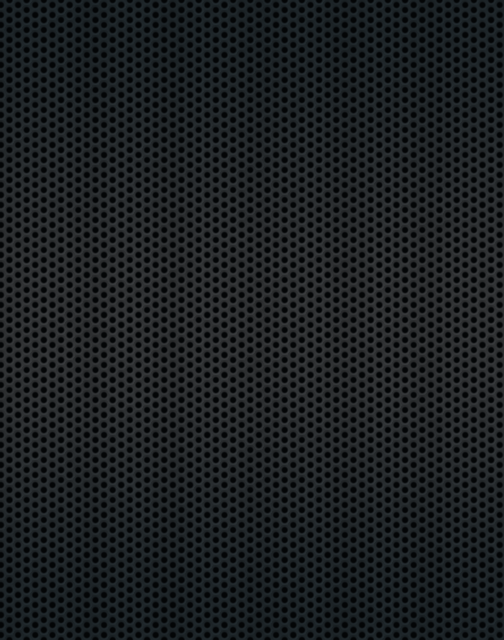
Give the GLSL for this texture, as a Shadertoy shader.

```glsl
const float COLUMNS = 58.6;           // staggered hole columns across
const float ROWS = 64.0;              // holes down each column
const float COLUMN_STEP = 0.866;      // column spacing in row pitches
const vec2 PHASE = vec2(0.1, 0.5);    // lattice shift in columns and rows
const float HOLE_INNER = 0.19;        // fully dark radius in row pitches
const float HOLE_OUTER = 0.42;        // radius where flat metal begins
const float RIM_LIGHT = 0.12;
const float HOLE_VARIATION = 0.08;
const float BAND_COLUMNS = 10.0;      // columns between faint dark bands
const float BAND_DEPTH = 0.06;
const float GRAIN = 0.03;
const vec2 LIGHT_DIR = vec2(0.35, -0.94);

const vec3 HOLE_COLOR = vec3(0.012, 0.018, 0.025);
const vec3 METAL_MIDDLE = vec3(0.195, 0.203, 0.210);
const vec3 METAL_EDGE = vec3(0.115, 0.145, 0.160);

float hash(vec2 p) {
    vec3 q = fract(vec3(p.xyx) * 0.1031);
    q += dot(q, q.yzx + 33.33);
    return fract((q.x + q.y) * q.z);
}

float valueNoise(vec2 p) {
    vec2 cell = floor(p);
    vec2 f = fract(p);
    f = f * f * (3.0 - 2.0 * f);
    float low = mix(hash(cell), hash(cell + vec2(1.0, 0.0)), f.x);
    float high = mix(hash(cell + vec2(0.0, 1.0)), hash(cell + vec2(1.0)), f.x);
    return mix(low, high, f.y);
}

// Offset to the nearest hole of the staggered lattice, and that hole's id
vec2 nearestHole(vec2 p, out vec2 id) {
    vec2 period = vec2(2.0 * COLUMN_STEP, 1.0);
    vec2 evenId = round(p / period);
    vec2 oddId = floor(p / period) + 0.5;
    vec2 toEven = p - evenId * period;
    vec2 toOdd = p - oddId * period;
    bool evenNearer = dot(toEven, toEven) < dot(toOdd, toOdd);
    id = 2.0 * (evenNearer ? evenId : oddId);
    return evenNearer ? toEven : toOdd;
}

void mainImage(out vec4 fragColor, in vec2 fragCoord) {
    vec2 uv = fragCoord / iResolution.xy;
    vec2 grid = uv * vec2(COLUMNS, ROWS) - PHASE;
    vec2 p = grid * vec2(COLUMN_STEP, 1.0);

    vec2 id;
    vec2 offset = nearestHole(p, id);
    float dist = length(offset);
    float variation = hash(id + 200.0) - 0.5;

    // Sheet colour: neutral middle, darker and bluer at top and bottom
    float edge = smoothstep(0.05, 1.0, abs(2.0 * uv.y - 1.0));
    vec3 metal = mix(METAL_MIDDLE, METAL_EDGE, edge);

    // Faint vertical bands and fine grain
    float band = 0.5 + 0.5 * cos(6.28318 * grid.x / BAND_COLUMNS);
    metal *= 1.0 - BAND_DEPTH * band * band;
    metal *= 1.0 + GRAIN * (2.0 * valueNoise(p * 2.5 + 50.0) - 1.0);

    // Soft bevel lit on the lower side of each hole
    float facing = dot(offset, LIGHT_DIR) / max(dist, 0.001);
    float rim = smoothstep(0.2, 0.36, dist) * (1.0 - smoothstep(0.4, 0.58, dist));
    metal *= 1.0 + RIM_LIGHT * facing * rim + HOLE_VARIATION * variation;

    // Punched hole with a soft shaded wall
    float radiusScale = 1.0 + HOLE_VARIATION * variation;
    float pixel = ROWS / iResolution.y;
    float wall = smoothstep(HOLE_INNER * radiusScale,
                            max(HOLE_OUTER * radiusScale, HOLE_INNER + pixel), dist);
    fragColor = vec4(mix(HOLE_COLOR, metal, wall), 1.0);
}
```
